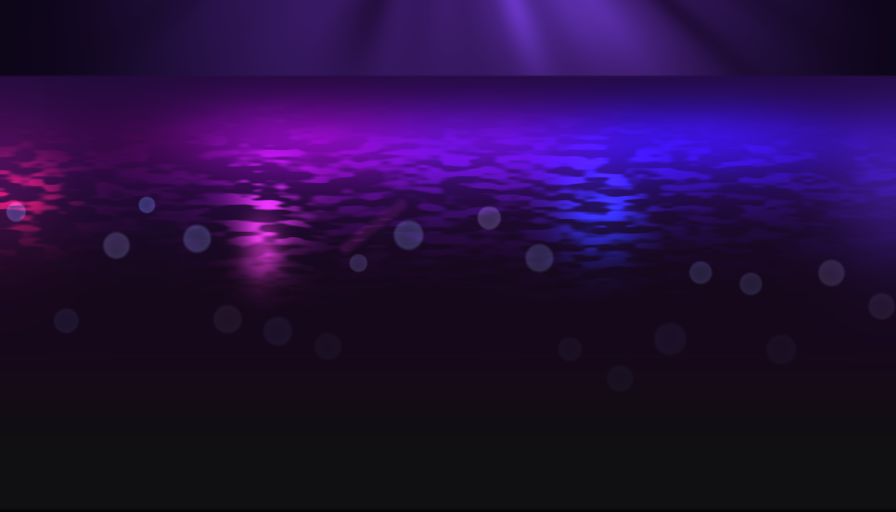
A Shadertoy shader for this background:

```glsl
const float HORIZON = 0.852;
const float BAND_Y = 0.715;
const float BAND_HEIGHT = 0.085;
const vec2 RAY_SOURCE = vec2(0.495, 1.40);
const vec2 RIPPLE_SCALE = vec2(19.0, 92.0);
const int BOKEH_COUNT = 20;

const vec3 FLOOR_COLOR = vec3(0.064, 0.060, 0.068);
const vec3 DEEP_COLOR = vec3(0.085, 0.030, 0.105);
const vec3 WATER_COLOR = vec3(0.130, 0.040, 0.230);
const vec3 SKY_EDGE = vec3(0.050, 0.020, 0.095);
const vec3 SKY_CENTER = vec3(0.195, 0.085, 0.350);
const vec3 RAY_COLOR = vec3(0.190, 0.110, 0.370);
const vec3 PLUM = vec3(0.260, 0.025, 0.300);
const vec3 MAGENTA = vec3(0.530, 0.040, 0.720);
const vec3 VIOLET = vec3(0.400, 0.060, 0.810);
const vec3 BLUE = vec3(0.240, 0.070, 0.900);
const vec3 PINK_LIGHT = vec3(0.700, 0.170, 0.640);
const vec3 BLUE_LIGHT = vec3(0.080, 0.190, 0.850);
const vec3 RED_LIGHT = vec3(0.600, 0.050, 0.170);

float hash(vec2 p) {
    vec3 q = fract(vec3(p.xyx) * 0.1031);
    q += dot(q, q.yzx + 33.33);
    return fract((q.x + q.y) * q.z);
}

float noise(vec2 p) {
    vec2 cell = floor(p), f = fract(p);
    f = f * f * (3.0 - 2.0 * f);
    float low = mix(hash(cell), hash(cell + vec2(1, 0)), f.x);
    float high = mix(hash(cell + vec2(0, 1)), hash(cell + vec2(1, 1)), f.x);
    return mix(low, high, f.y);
}

// Soft elliptical falloff
float glow(vec2 p, vec2 center, vec2 size) {
    vec2 d = (p - center) / size;
    return exp(-dot(d, d));
}

float beam(float slope, float center, float width) {
    float d = (slope - center) / width;
    return exp(-d * d);
}

float segmentDistance(vec2 p, vec2 a, vec2 b) {
    vec2 ab = b - a;
    return length(p - a - ab * clamp(dot(p - a, ab) / dot(ab, ab), 0.0, 1.0));
}

// Dim backdrop with a fan of light shafts
vec3 sky(vec2 uv, float aspect) {
    float spread = smoothstep(0.0, 0.38, uv.x) * smoothstep(1.04, 0.66, uv.x);
    vec3 color = mix(SKY_EDGE, SKY_CENTER, spread);
    float slope = (uv.x - RAY_SOURCE.x) * aspect / (RAY_SOURCE.y - uv.y);
    float height = smoothstep(HORIZON - 0.03, 1.0, uv.y);
    float shafts = 0.65 * beam(slope, 0.34, 0.07) + 0.60 * beam(slope, 0.70, 0.16)
                 + 0.40 * beam(slope, 0.45, 0.50)
                 - 0.30 * beam(slope, -0.33, 0.09) - 0.35 * beam(slope, 1.08, 0.08);
    shafts += 0.22 * (noise(vec2(slope * 9.0, 4.0)) - 0.5) * spread;
    return color + RAY_COLOR * shafts * mix(0.3, 1.0, height);
}

// Horizontal streaks, finer toward the horizon
float ripples(vec2 uv, float aspect) {
    vec2 p = vec2(uv.x * aspect, uv.y) * RIPPLE_SCALE;
    p.y += 0.8 * noise(p * vec2(0.4, 0.1));
    float n = 0.6 * noise(p) + 0.4 * noise(p * vec2(2.1, 1.7) + 17.0);
    return smoothstep(0.38, 0.72, n);
}

vec3 water(vec2 uv, float aspect) {
    float wave = ripples(uv, aspect);
    vec3 color = mix(FLOOR_COLOR, DEEP_COLOR, smoothstep(0.10, 0.36, uv.y));
    color = mix(color, WATER_COLOR, smoothstep(0.42, 0.72, uv.y));

    // Colored band across the far water
    vec3 tint = mix(PLUM, MAGENTA, smoothstep(0.12, 0.34, uv.x));
    tint = mix(tint, VIOLET, smoothstep(0.34, 0.53, uv.x));
    tint = mix(tint, BLUE, smoothstep(0.53, 0.74, uv.x));
    float reach = mix(0.45, 1.0, smoothstep(0.0, 0.30, uv.x));
    reach *= mix(1.0, 0.38, smoothstep(0.79, 1.0, uv.x));
    float d = (uv.y - BAND_Y) / BAND_HEIGHT;
    float chop = smoothstep(0.76, 0.62, uv.y);
    float band = exp(-d * d) * mix(1.0, 0.60 + 0.5 * wave, chop);
    color = mix(color, tint, clamp(band * reach, 0.0, 1.0));

    // Faint crests and side glows
    float crests = wave * glow(uv, vec2(0.48, 0.62), vec2(0.48, 0.11));
    color += tint * 0.22 * crests;
    color += vec3(0.13, 0.02, 0.10) * glow(uv, vec2(0.0, 0.64), vec2(0.07, 0.15));
    color += vec3(0.09, 0.05, 0.27) * glow(uv, vec2(1.0, 0.63), vec2(0.07, 0.15));

    // Broken reflections of the lights
    float pink = glow(uv, vec2(0.300, 0.59), vec2(0.038, 0.095)) * wave;
    pink += 0.75 * glow(uv, vec2(0.293, 0.515), vec2(0.021, 0.060));
    color += PINK_LIGHT * 0.85 * pink;
    color += BLUE_LIGHT * glow(uv, vec2(0.670, 0.595), vec2(0.045, 0.090)) * (0.15 + 0.75 * wave);
    color += RED_LIGHT * glow(uv, vec2(0.015, 0.615), vec2(0.055, 0.070)) * wave * wave;

    // Slanted glint
    vec2 p = vec2(uv.x * aspect, uv.y);
    float glint = segmentDistance(p, vec2(0.386 * aspect, 0.515), vec2(0.448 * aspect, 0.600));
    color += PINK_LIGHT * 0.32 * smoothstep(0.018, 0.002, glint) * (0.4 + 0.6 * wave);
    return color;
}

// Scattered out-of-focus discs
vec3 bokeh(vec2 uv, float aspect) {
    vec3 light = vec3(0.0);
    for (int i = 0; i < BOKEH_COUNT; i++) {
        float id = float(i);
        float rnd = hash(vec2(id, 7.0));
        vec2 center = vec2(fract(0.13 + id * 0.618), mix(0.24, 0.62, hash(vec2(id, 3.0))));
        float radius = mix(0.015, 0.036, rnd);
        float r = length((uv - center) * vec2(aspect, 1.0)) / radius;
        float disc = smoothstep(1.08, 0.80, r) * (0.75 + 0.25 * r * r);
        vec3 tint = mix(vec3(0.16, 0.26, 0.40), vec3(0.24, 0.22, 0.25), hash(vec2(id, 11.0)));
        light += tint * disc * mix(0.12, 0.75, smoothstep(0.30, 0.60, center.y));
    }
    return light;
}

void mainImage(out vec4 fragColor, in vec2 fragCoord) {
    vec2 uv = fragCoord / iResolution.xy;
    float aspect = iResolution.x / iResolution.y;
    float above = smoothstep(HORIZON - 0.003, HORIZON + 0.003, uv.y);
    vec3 color = mix(water(uv, aspect), sky(uv, aspect), above);
    color += bokeh(uv, aspect);
    color *= smoothstep(0.0, 0.009, uv.y);
    fragColor = vec4(clamp(color, 0.0, 1.0), 1.0);
}
```
